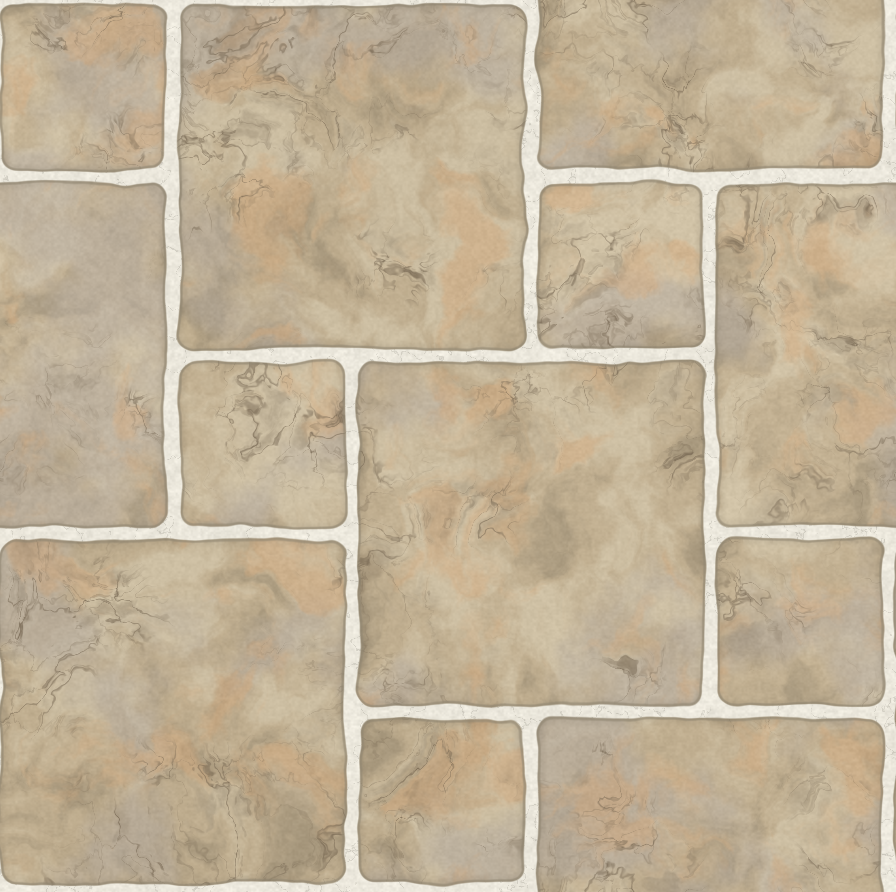
This texture is drawn by a WebGL 1 fragment shader. Its source:

```glsl
precision highp float;
uniform vec2 u_resolution;

const float GRID = 5.0;                      // small-tile units across the canvas
const vec2 GRID_SHIFT = vec2(0.035, 0.012);
const float HALF_GAP = 0.036;
const float CORNER_RADIUS = 0.085;
const float EDGE_WOBBLE = 0.048;
const float RIM_WIDTH = 0.011;
const float TILE_VARIATION = 0.025;
const float GRAIN = 0.055;

const vec3 STONE_DARK = vec3(0.66, 0.60, 0.495);
const vec3 STONE_MID = vec3(0.755, 0.685, 0.565);
const vec3 STONE_LIGHT = vec3(0.81, 0.755, 0.645);
const vec3 STONE_GREY = vec3(0.71, 0.67, 0.62);
const vec3 STONE_RUST = vec3(0.82, 0.66, 0.49);
const vec3 VEIN = vec3(0.46, 0.40, 0.32);
const vec3 RIM = vec3(0.56, 0.52, 0.44);
const vec3 GROUT = vec3(0.925, 0.91, 0.865);

float hash(vec2 p) {
  return fract(sin(dot(p, vec2(127.1, 311.7))) * 43758.5);
}

float noise(vec2 p) {
  vec2 i = floor(p);
  vec2 f = fract(p);
  f = f * f * (3.0 - 2.0 * f);
  float low = mix(hash(i), hash(i + vec2(1.0, 0.0)), f.x);
  float high = mix(hash(i + vec2(0.0, 1.0)), hash(i + 1.0), f.x);
  return mix(low, high, f.y);
}

float fbm(vec2 p) {
  float sum = 0.0;
  float amplitude = 0.5;
  for (int i = 0; i < 5; i++) {
    sum += amplitude * noise(p);
    p = mat2(1.6, 1.2, -1.2, 1.6) * p + 7.3;
    amplitude *= 0.5;
  }
  return sum / 0.97;
}

// Origin (xy) and side length (z) of the tile covering p: 1x1 and 2x2 pinwheel
vec3 findTile(vec2 p) {
  vec2 cell = floor(p);
  float k = mod(cell.x - 3.0 * cell.y + 0.5, 5.0);
  if (k < 1.0) return vec3(cell, 1.0);
  float right = mod(floor(k), 2.0) < 0.5 ? 1.0 : 0.0;
  return vec3(cell - vec2(right, step(3.0, k)), 2.0);
}

float roundedSquare(vec2 p, float halfSide, float radius) {
  vec2 d = abs(p) - halfSide + radius;
  return length(max(d, 0.0)) + min(max(d.x, d.y), 0.0) - radius;
}

// Thin broken line along the middle level of a noise field
float veinLine(float field, float width) {
  return 1.0 - smoothstep(0.0, width, abs(field - 0.5));
}

vec3 stone(vec2 q) {
  vec2 warp = vec2(fbm(q * 2.3 + 3.1), fbm(q * 2.3 + 19.7)) - 0.5;
  vec2 w = q + warp * 0.65;
  float cloud = fbm(w * 2.6);
  float mottle = fbm(w * 7.0 + 31.0);
  float tone = 0.65 * cloud + 0.35 * mottle;

  vec3 color = mix(STONE_DARK, STONE_MID, smoothstep(0.28, 0.46, tone));
  color = mix(color, STONE_LIGHT, smoothstep(0.43, 0.62, tone));
  color = mix(color, STONE_GREY, 0.6 * smoothstep(0.5, 0.72, fbm(q * 1.7 + 47.0)));
  color = mix(color, STONE_RUST, 0.5 * smoothstep(0.54, 0.74, fbm(w * 3.2 + 63.0)));

  // Dark wisps gathered in patches
  float patches = smoothstep(0.45, 0.68, fbm(q * 2.4 + 81.0));
  float wisps = veinLine(fbm(w * 3.3 + 11.0), 0.022);
  float threads = veinLine(fbm(w * 5.5 + 95.0), 0.03);
  color = mix(color, VEIN, patches * (0.5 * wisps + 0.25 * threads));
  float smudge = smoothstep(0.5, 0.75, mottle) * patches;
  return mix(color, VEIN, 0.28 * smudge);
}

void main() {
  vec2 uv = gl_FragCoord.xy / u_resolution;
  vec2 p = vec2(uv.x, 1.0 - uv.y) * GRID + GRID_SHIFT;
  float pixel = GRID / min(u_resolution.x, u_resolution.y);

  // Tile shape, with a seed that wraps around the canvas
  vec3 tile = findTile(p);
  vec2 id = mod(tile.xy, GRID);
  float seed = hash(id + 2.7);
  vec2 local = p - tile.xy;
  vec2 q = local + 40.0 * vec2(seed, hash(id + 9.4));
  float halfSide = 0.5 * tile.z;
  float d = roundedSquare(local - halfSide, halfSide - HALF_GAP, CORNER_RADIUS);
  d += EDGE_WOBBLE * (0.75 * noise(q * 4.5) + 0.25 * noise(q * 13.0) - 0.5);

  // Stone face, worn border and dark rim
  float grain = 0.6 * noise(p * 55.0) + 0.4 * noise(p * 95.0) - 0.5;
  vec3 face = stone(q) + TILE_VARIATION * (seed - 0.5) + GRAIN * grain;
  face *= 1.0 - 0.06 * smoothstep(-0.06, 0.0, d);
  float rim = 1.0 - smoothstep(RIM_WIDTH * 0.4, RIM_WIDTH + pixel, abs(d + 0.004));
  face = mix(face, RIM, 0.6 * rim);

  // Speckled grout with faint hairlines
  vec3 grout = GROUT + 0.09 * grain + 0.05 * (fbm(p * 12.0) - 0.5);
  grout -= 0.10 * veinLine(fbm(p * 6.0 + 23.0), 0.012);

  float cover = smoothstep(-pixel, pixel, d);
  gl_FragColor = vec4(mix(face, grout, cover), 1.0);
}
```
